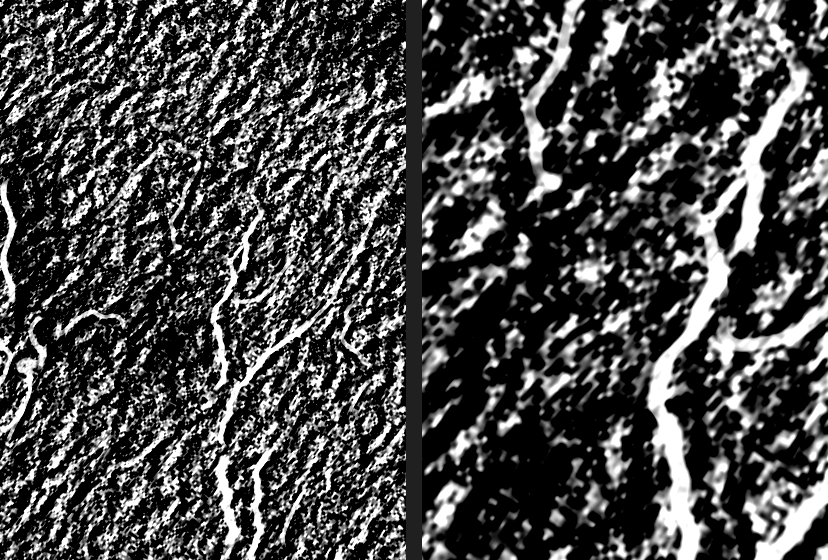
Left: the whole. Right: its middle third, enlarged.
This texture map is drawn by a Shadertoy shader. Its source:

```glsl
const float FLOW_ANGLE = 0.95;               // direction of the folds, radians
const vec2  FOLD_SCALE = vec2(19.0, 32.0);   // folds per unit, along and across
const vec2  GRAIN_SCALE = vec2(200.0, 290.0);
const vec2  LIGHT_STEP = vec2(0.0030, -0.0016);
const float RELIEF_GAIN = 0.74;
const float GRAIN_GAIN = 1.95;
const float BASE_TONE = 0.10;
const float VEIN_GAIN = 1.1;
const float VEIN_SHADOW = 0.55;
const float CREASE_WIDTH = 0.0042;

vec2 hash2(vec2 p) {
    vec3 q = fract(p.xyx * vec3(0.1031, 0.1030, 0.0973));
    q += dot(q, q.yzx + 33.33);
    return fract((q.xx + q.yz) * q.zy);
}

float valueNoise(vec2 p) {
    vec2 i = floor(p), f = fract(p);
    f = f * f * (3.0 - 2.0 * f);
    vec2 e = vec2(0.0, 1.0);
    return mix(mix(hash2(i).x, hash2(i + e.yx).x, f.x),
               mix(hash2(i + e.xy).x, hash2(i + e.yy).x, f.x), f.y);
}

// Distance to the nearest scattered cell centre
float cellNoise(vec2 p) {
    vec2 i = floor(p), f = fract(p);
    float nearest = 4.0;
    for (int y = -1; y <= 1; y++)
        for (int x = -1; x <= 1; x++) {
            vec2 cell = vec2(x, y);
            vec2 d = cell + hash2(i + cell) - f;
            nearest = min(nearest, dot(d, d));
        }
    return sqrt(nearest);
}

// Coordinates along and across the folds, bent by layered sines
vec2 flowSpace(vec2 p) {
    p *= 1.0 + 0.16 * p.y;
    p += 0.007 * sin(p.yx * vec2(17.0, 13.0) + vec2(0.4, 2.0));
    p += 0.002 * sin(p.yx * vec2(43.0, 51.0) + 3.0 * p.xy);
    float c = cos(FLOW_ANGLE), s = sin(FLOW_ANGLE);
    return vec2(c * p.x + s * p.y, s * p.x - c * p.y) + 7.0;
}

float surfaceHeight(vec2 p) {
    vec2 q = flowSpace(p) * FOLD_SCALE;
    q += 0.6 * vec2(valueNoise(q * 0.9 + 31.0), valueNoise(q * 0.9 + 57.0));
    return 0.7 * cellNoise(q) + 0.5 * valueNoise(q * 1.9) + 0.25 * valueNoise(q * 4.3);
}

// Lit line with a dark flank on its right; d is the signed distance
float litLine(float d, float width) {
    float lit = 1.0 - smoothstep(0.45 * width, width, abs(d));
    float flank = 1.0 - smoothstep(0.4 * width, 1.2 * width, abs(d - 1.9 * width));
    return VEIN_GAIN * lit - VEIN_SHADOW * flank;
}

float span(float y, float low, float high) {
    return smoothstep(low, low + 0.025, y) * (1.0 - smoothstep(high - 0.025, high, y));
}

float longVeins(vec2 p) {
    float wobble = 0.003 * sin(p.y * 90.0) + 0.0015 * sin(p.y * 211.0);
    float stem = 0.392 + 0.008 * sin(p.y * 40.0) + 0.075 * smoothstep(0.43, 0.64, p.y);
    float rise = p.y - 0.215;
    float branch = 0.397 + 3.6 * rise * rise;
    float root = 0.405 + 0.008 * sin(p.y * 30.0);
    float rim = 0.014 + 0.008 * cos((p.y - 0.596) * 52.0);
    float x = p.x + wobble;
    float veins = litLine(x - stem, 0.0075) * span(p.y, 0.29, 0.64);
    veins += litLine((x - branch) * inversesqrt(1.0 + 52.0 * rise * rise), 0.007) * span(p.y, 0.19, 0.44);
    veins += litLine(x - root, 0.012) * span(p.y, 0.01, 0.20);
    veins += litLine(x - root - 0.045 - 0.8 * p.y * p.y, 0.008) * span(p.y, -0.03, 0.21);
    veins += litLine(p.x - rim, 0.008) * span(p.y, 0.45, 0.69);
    return veins;
}

float creaseLevel(vec2 p) {
    vec2 q = flowSpace(p);
    return valueNoise(q * vec2(5.0, 12.0)) + 0.12 * valueNoise(q * vec2(22.0, 40.0)) - 0.56;
}

// Thin creases of even width along level lines of stretched noise
float creases(vec2 p) {
    const float STEP = 0.002;
    float level = creaseLevel(p);
    vec2 gradient = vec2(creaseLevel(p + vec2(STEP, 0.0)), creaseLevel(p + vec2(0.0, STEP))) - level;
    float dist = level * STEP / (length(gradient) + 0.004);
    float present = smoothstep(0.55, 0.66, valueNoise(flowSpace(p) * vec2(8.0, 10.0) + 19.0));
    return present * litLine(dist, CREASE_WIDTH) * (1.0 - 0.6 * smoothstep(0.6, 0.9, p.y));
}

float darkPatch(vec2 p, vec2 centre, vec2 size) {
    vec2 d = (p - centre) / size;
    return exp(-dot(d, d));
}

void mainImage(out vec4 fragColor, in vec2 fragCoord) {
    vec2 p = fragCoord / iResolution.y;

    // Raking light over the folds
    float slope = surfaceHeight(p + LIGHT_STEP) - surfaceHeight(p - LIGHT_STEP);
    slope /= 2.0 * length(LIGHT_STEP) * FOLD_SCALE.y;

    // Fine grit
    float grain = valueNoise(flowSpace(p) * GRAIN_SCALE) - 0.5;

    // Broad shaded areas
    float shade = 0.25 * (valueNoise(p * 6.0 + 4.0) - 0.5);
    shade += 0.6 * darkPatch(p, vec2(0.68, 0.94), vec2(0.14, 0.08));
    shade += 0.5 * darkPatch(p, vec2(0.30, 0.38), vec2(0.07, 0.08));
    shade += 0.4 * darkPatch(p, vec2(0.13, 0.40), vec2(0.07, 0.07));
    shade += 0.6 * darkPatch(p, vec2(0.05, 0.60), vec2(0.05, 0.16));
    shade += 0.4 * darkPatch(p, vec2(0.73, 0.65), vec2(0.03, 0.12));

    // Veins smooth out the grit they cover
    float veins = longVeins(p) + 0.8 * creases(p);
    float rough = 1.0 - 0.75 * clamp(veins, 0.0, 1.0);
    float tone = BASE_TONE - shade * rough + rough * (RELIEF_GAIN * slope + GRAIN_GAIN * grain) + veins;
    fragColor = vec4(vec3(clamp(tone, 0.0, 1.0)), 1.0);
}
```
